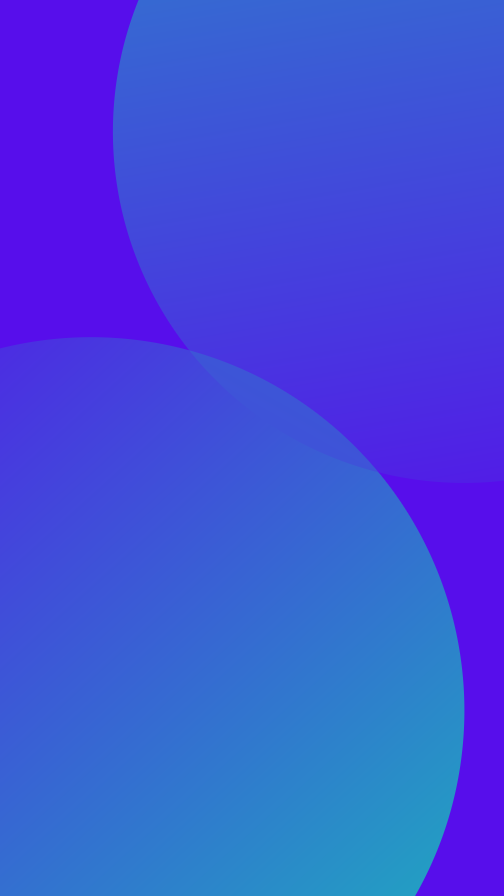
Reproduce this background procedurally as a Shadertoy shader.

```glsl
// Two large translucent discs overlap on a flat violet ground.
// Each disc carries a linear ramp of teal tint; the tints are layered
// as premultiplied coverage and then turned into colour by one mix.

const vec3 VIOLET = vec3(0.34, 0.055, 0.92);
const vec3 TEAL   = vec3(0.09, 0.75, 0.73);

// Antialiased coverage of a disc, with an edge one pixel wide.
float discCoverage(vec2 point, vec2 center, float radius, float pixel) {
    return clamp(0.5 - (length(point - center) - radius) / pixel, 0.0, 1.0);
}

// Linear ramp through the disc: middle value, plus or minus swing at the rim.
float discRamp(vec2 point, vec2 center, float radius, vec2 direction,
               float middle, float swing) {
    return middle + swing * dot(point - center, normalize(direction)) / radius;
}

// Lays premultiplied tint over the tint below it.
float layer(float below, float tint, float opacity, float coverage) {
    return below * (1.0 - opacity * coverage) + tint * coverage;
}

void mainImage(out vec4 fragColor, in vec2 fragCoord) {
    // Canvas height is one unit.
    vec2 point = fragCoord / iResolution.y;
    float pixel = 1.0 / iResolution.y;
    float tint = 0.0;

    // Lower disc: brightens towards the bottom right.
    vec2 lowCenter = vec2(0.1016, 0.207);
    float lowRadius = 0.4167;
    float lowTint = discRamp(point, lowCenter, lowRadius, vec2(0.67, -0.74), 0.48, 0.345);
    tint = layer(tint, lowTint, 1.0, discCoverage(point, lowCenter, lowRadius, pixel));

    // Upper disc: fades downwards and veils the lower one.
    vec2 highCenter = vec2(0.518, 0.853);
    float highRadius = 0.392;
    float highTint = discRamp(point, highCenter, highRadius, vec2(-0.17, 0.985), 0.364, 0.278);
    tint = layer(tint, highTint, 0.43, discCoverage(point, highCenter, highRadius, pixel));

    fragColor = vec4(mix(VIOLET, TEAL, tint), 1.0);
}
```
